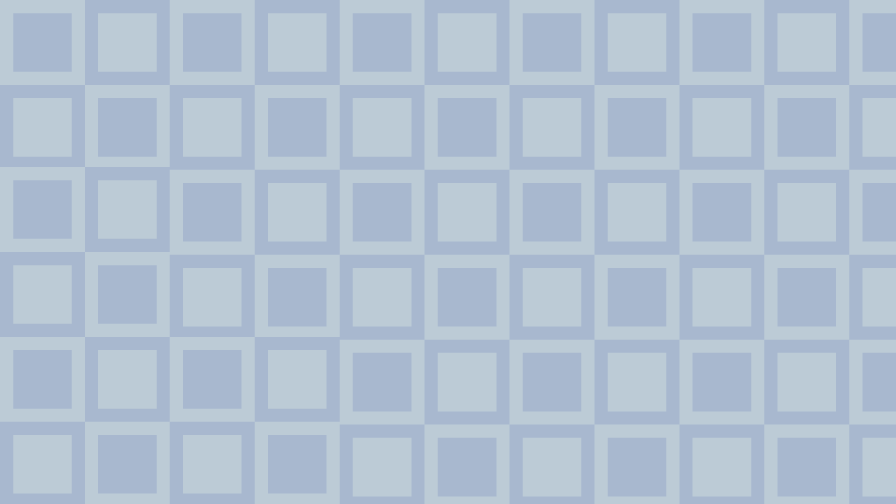
A WebGL 1 fragment shader for this pattern:

```glsl
precision highp float;
// Pale blue checkerboard of framed squares, with a stepped fault at lower left.
uniform vec2 u_resolution;

// 1.0 for the light tone, 0.0 for the dark; p is in cells from the top left.
float tileTone(vec2 p) {
    // Cells below the staircase slip slightly upward.
    vec2 slipped = p + vec2(0.0, 0.033);
    vec2 slippedCell = floor(slipped);
    float stairWidth = 2.0 * floor(slippedCell.y / 2.0);
    if (slippedCell.x < stairWidth) p = slipped;

    vec2 cell = floor(p);
    vec2 q = abs(fract(p) - 0.5);
    float parity = mod(cell.x + cell.y, 2.0);
    float inSquare = 1.0 - step(0.345, max(q.x, q.y));
    return abs(1.0 - parity - inSquare);
}

void main() {
    // Average a 4 by 4 grid of samples to smooth every edge.
    float tone = 0.0;
    for (int i = 0; i < 4; i++) {
        for (int j = 0; j < 4; j++) {
            vec2 jitter = (vec2(float(i), float(j)) + 0.5) / 4.0 - 0.5;
            vec2 uv = (gl_FragCoord.xy + jitter) / u_resolution.y;
            tone += tileTone(vec2(uv.x, 1.0 - uv.y) / 0.1685);
        }
    }
    vec3 darkBlue = vec3(0.66, 0.722, 0.812);
    vec3 lightBlue = vec3(0.737, 0.796, 0.84);
    gl_FragColor = vec4(mix(darkBlue, lightBlue, tone / 16.0), 1.0);
}
```
